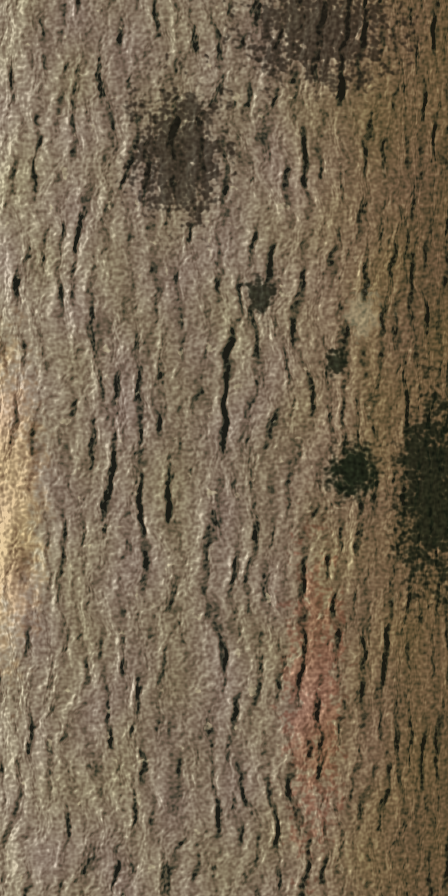
This texture is drawn by a Shadertoy shader. Its source:

```glsl
// Furrowed tree bark on a round trunk lit from the left.
// A warped, vertically stretched noise height field is wrapped on a cylinder,
// shaded by slope and cast shadow, coloured by a tone ramp, then spotted with moss.

const float TRUNK_AXIS = 0.42;              // trunk centre, in canvas widths
const float TRUNK_RADIUS = 0.66;
const vec2 RIDGE_FREQ = vec2(27.0, 7.5);    // ridges across and along the trunk
const float FURROW_FREQ = 18.0;             // long furrows across one canvas width
const float OVERHANG = 0.012;               // steepens the shaded side of ridges
const vec2 TO_LIGHT = vec2(-0.85, 0.52);
const float SLOPE_STEP = 0.004;
const float SLOPE_GAIN = 3.6;
const float SHADOW_GAIN = 2.4;
const float GRAIN_GAIN = 1.3;
const float EXPOSURE = 0.12;

const vec3 TONES[6] = vec3[6](              // dark furrow to pale crust
    vec3(0.22, 0.22, 0.17), vec3(0.35, 0.31, 0.24), vec3(0.45, 0.38, 0.31),
    vec3(0.54, 0.48, 0.40), vec3(0.63, 0.58, 0.49), vec3(0.79, 0.74, 0.64));
const vec3 MOSS = vec3(0.10, 0.13, 0.08);
const vec3 SOOT = vec3(0.20, 0.17, 0.13);
const vec3 LICHEN = vec3(0.70, 0.66, 0.53);
const vec3 SHADE_TINT = vec3(1.0, 0.94, 0.80);
const vec3 SUN_TINT = vec3(1.06, 0.99, 0.90);
const vec3 RUST_TINT = vec3(1.05, 0.91, 0.90);

const int SPOT_COUNT = 6;
const vec4 SPOTS[6] = vec4[6](              // centre xy, radii zw
    vec4(0.79, 0.95, 0.060, 0.066), vec4(0.97, 0.90, 0.085, 0.220),
    vec4(0.40, 1.66, 0.105, 0.140), vec4(0.72, 1.93, 0.170, 0.110),
    vec4(0.58, 1.34, 0.030, 0.048), vec4(0.75, 1.19, 0.026, 0.030));
const float SPOT_COVER[6] = float[6](0.95, 0.80, 0.62, 0.60, 0.75, 0.80);

float hash(vec2 cell) {
    vec3 h = fract(cell.xyx * 0.1031);
    h += dot(h, h.yzx + 33.33);
    return fract((h.x + h.y) * h.z);
}

float corner(vec2 cell, vec2 offset) {
    float angle = 6.2832 * hash(cell);
    return dot(vec2(cos(angle), sin(angle)), offset);
}

// Gradient noise, roughly -1 to 1.
float noise(vec2 p) {
    vec2 i = floor(p), f = p - i;
    vec2 w = f * f * f * (f * (f * 6.0 - 15.0) + 10.0);
    vec2 e = vec2(1.0, 0.0);
    float low = mix(corner(i, f), corner(i + e, f - e), w.x);
    float high = mix(corner(i + e.yx, f - e.yx), corner(i + 1.0, f - 1.0), w.x);
    return 1.4 * mix(low, high, w.y);
}

// Height of the bark: long furrows and leaning ridges, then flakes and crumbs.
float barkHeight(vec2 q) {
    q.x += 0.022 * noise(q * vec2(5.0, 4.5) + 3.7);
    q.x += 0.010 * noise(q * vec2(26.0, 21.0) + 9.1);
    float lean = noise(q * RIDGE_FREQ);
    vec2 leaning = q - vec2(OVERHANG * lean, 0.0);
    float ridge = noise(leaning * RIDGE_FREQ);
    float furrow = sin(6.2832 * (leaning.x * FURROW_FREQ + 0.9 * noise(q * vec2(7.0, 5.0) + 60.0)));
    float flakes = noise(q * vec2(44.0, 19.0) + 21.3);
    float chips = noise(q * vec2(72.0, 56.0) + 5.9);
    float crumbs = noise(q * vec2(119.0, 107.0) + 47.2);
    return 0.85 * ridge + 0.24 * furrow + 0.34 * flakes + 0.24 * chips + 0.15 * crumbs;
}

float castShadow(vec2 q, float height) {
    float depth = 0.0;
    for (int i = 1; i <= 4; i++) {
        float reach = 0.0045 * float(i);
        depth = max(depth, barkHeight(q + TO_LIGHT * reach) - height - 34.0 * reach);
    }
    return depth;
}

vec3 toneRamp(float tone) {
    float level = clamp(2.35 + 1.33 * tone, -1.0, 5.4);
    float above = max(level, 0.0);
    int i = int(min(floor(above), 4.0));
    return mix(TONES[i], TONES[i + 1], above - float(i)) * (1.0 + 0.5 * min(level, 0.0));
}

// Soft ellipse, 1 inside, with its rim pushed about by ragged.
float blob(vec2 p, vec2 centre, vec2 radii, float ragged) {
    return 1.0 - smoothstep(0.55, 1.2, length((p - centre) / radii) + ragged);
}

void mainImage(out vec4 fragColor, in vec2 fragCoord) {
    vec2 p = fragCoord / iResolution.x;
    float turn = asin(clamp((p.x - TRUNK_AXIS) / TRUNK_RADIUS, -1.0, 1.0));
    vec2 q = vec2(TRUNK_RADIUS * turn, p.y);

    // Relief lighting
    float height = barkHeight(q);
    float slope = height - barkHeight(q + TO_LIGHT * SLOPE_STEP);
    float furrow = 1.0 - smoothstep(-0.85, -0.35, height);
    float relief = SLOPE_GAIN * slope + 0.45 * height - 0.7 * furrow
                 - SHADOW_GAIN * castShadow(q, height);

    // Trunk shading, stains and grain
    float grain = 0.5 * noise(p * 71.0 + 31.0) + 0.6 * noise(p * 117.0);
    float ragged = 0.5 * noise(p * 53.0) + 0.4 * noise(p * 19.0 + 8.0) + 0.5 * grain;
    float shade = smoothstep(0.66, 1.0, p.x);
    float sun = blob(p, vec2(0.0, 0.88), vec2(0.10, 0.36), 0.6 * ragged);
    float stain = noise(p * vec2(4.0, 2.5) + 13.0);
    float tone = EXPOSURE + relief * mix(1.0, 0.65, shade) + GRAIN_GAIN * grain
               + 0.8 * exp(-p.x / 0.12) - 0.9 * shade + 0.6 * sun + 0.25 * stain;
    vec3 color = toneRamp(tone);

    // Tints: warm shade, sunlit edge, rust and olive drift
    float rust = blob(p, vec2(0.70, 0.45), vec2(0.06, 0.30), 1.2 * ragged);
    float drift = noise(p * vec2(9.0, 6.0) + 40.0);
    color *= mix(vec3(1.0), SHADE_TINT, smoothstep(0.5, 1.0, p.x));
    color *= mix(vec3(1.0), SUN_TINT, sun) * mix(vec3(1.0), RUST_TINT, rust);
    color *= 1.0 + drift * vec3(0.0, 0.02, -0.05);

    // Pale lichen: rare flecks and one larger patch
    float fleck = smoothstep(0.62, 0.85, noise(p * vec2(31.0, 25.0) + 70.0) + 0.3 * grain);
    float patchy = blob(p, vec2(0.81, 1.30), vec2(0.035, 0.055), ragged);
    color = mix(color, LICHEN * (1.0 + 0.3 * grain), 0.5 * max(fleck * (1.0 - shade), patchy));

    // Dark moss and sooty growth, letting some relief through
    for (int i = 0; i < SPOT_COUNT; i++) {
        float cover = SPOT_COVER[i];
        float mask = blob(p, SPOTS[i].xy, SPOTS[i].zw, ragged * (1.7 - cover));
        vec3 growth = mix(SOOT, MOSS, smoothstep(0.6, 0.8, cover));
        growth = mix(growth * (1.0 + 0.6 * grain), color * 0.5, 1.1 - cover);
        color = mix(color, growth, mask * mix(cover, 1.0, 0.5));
    }
    fragColor = vec4(clamp(color, 0.0, 1.0), 1.0);
}
```
